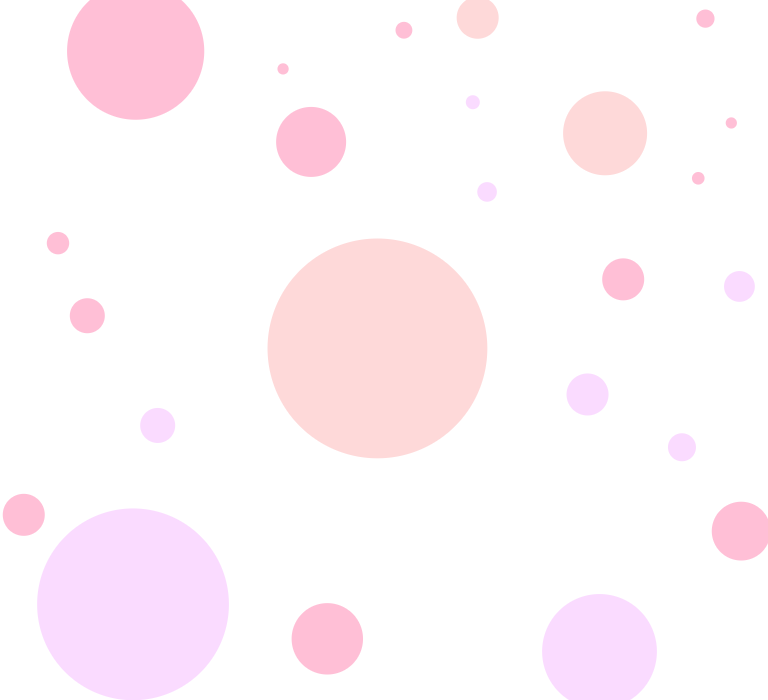
Reproduce this background procedurally as a Shadertoy shader.

```glsl
// Flat pastel discs of many sizes scattered without overlap on white.

const int DISC_COUNT = 24;
const int CANDIDATES = 9;
const float EDGE_INSET = 0.72;

const vec3 PAPER = vec3(1.0);
const vec3 PEACH = vec3(0.995, 0.85, 0.85);
const vec3 LILAC = vec3(0.98, 0.86, 1.0);
const vec3 PINK = vec3(1.0, 0.75, 0.84);

// Radius in canvas heights, largest first; tint 0 peach, 1 lilac, 2 pink.
const vec2 DISCS[DISC_COUNT] = vec2[DISC_COUNT](
    vec2(0.157, 0), vec2(0.137, 1), vec2(0.098, 2), vec2(0.082, 1),
    vec2(0.060, 0), vec2(0.051, 2), vec2(0.050, 2), vec2(0.042, 2),
    vec2(0.030, 0), vec2(0.030, 1), vec2(0.030, 2), vec2(0.030, 2),
    vec2(0.025, 1), vec2(0.025, 2), vec2(0.022, 1), vec2(0.020, 1),
    vec2(0.016, 2), vec2(0.014, 1), vec2(0.013, 2), vec2(0.012, 2),
    vec2(0.010, 1), vec2(0.009, 2), vec2(0.008, 2), vec2(0.008, 2)
);

float hash(vec2 p) {
    return fract(sin(dot(p, vec2(12.9898, 78.233))) * 43758.5453);
}

vec2 hash2(vec2 p) {
    return vec2(hash(p), hash(p + vec2(37.3, 11.7)));
}

vec3 tintColor(float tint) {
    return tint < 0.5 ? PEACH : tint < 1.5 ? LILAC : PINK;
}

// Of several random spots, take the one farthest from the earlier discs.
vec2 placeDisc(int index, float radius, vec3 placed[DISC_COUNT], vec2 canvas) {
    vec2 room = canvas - 2.0 * EDGE_INSET * radius;
    float spread = index == 0 ? 0.15 : 1.0;
    vec2 bestSpot = 0.5 * canvas;
    float bestGap = -10.0;
    for (int c = 0; c < CANDIDATES; c++) {
        vec2 jitter = hash2(vec2(index, c) + 1.0) - 0.5;
        vec2 spot = 0.5 * canvas + jitter * room * spread;
        float gap = 10.0;
        for (int j = 0; j < index; j++) {
            gap = min(gap, distance(spot, placed[j].xy) - placed[j].z - radius);
        }
        if (gap > bestGap) {
            bestGap = gap;
            bestSpot = spot;
        }
    }
    return bestSpot;
}

// Coverage of a disc with an edge one pixel wide.
float discMask(vec2 p, vec2 center, float radius, float pixel) {
    return clamp(0.5 - (distance(p, center) - radius) / pixel, 0.0, 1.0);
}

void mainImage(out vec4 fragColor, in vec2 fragCoord) {
    float pixel = 1.0 / iResolution.y;
    vec2 p = fragCoord * pixel;
    vec2 canvas = iResolution.xy * pixel;

    vec3 color = PAPER;
    vec3 placed[DISC_COUNT];
    for (int i = 0; i < DISC_COUNT; i++) {
        placed[i] = vec3(0.0);
    }

    // Place and paint from large to small.
    for (int i = 0; i < DISC_COUNT; i++) {
        float radius = DISCS[i].x;
        vec2 center = placeDisc(i, radius, placed, canvas);
        placed[i] = vec3(center, radius);
        color = mix(color, tintColor(DISCS[i].y), discMask(p, center, radius, pixel));
    }
    fragColor = vec4(color, 1.0);
}
```
